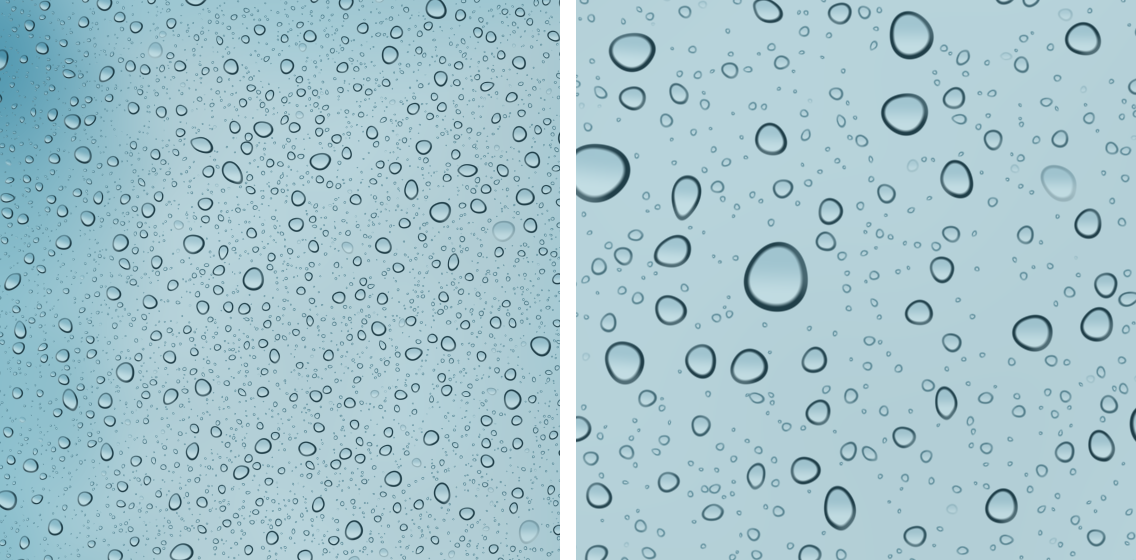
Left, the full canvas; right, a detail of the centre.
Write a WebGL 2 fragment shader that draws this texture.

```glsl
#version 300 es
precision highp float;
// Rain drops of many sizes on a window pane in front of a pale teal sky.

uniform vec2 u_resolution;
out vec4 fragColor;

const vec3 SKY_PALE = vec3(0.705, 0.815, 0.845);
const vec3 SKY_BLUE = vec3(0.54, 0.745, 0.80);
const vec3 SKY_DEEP = vec3(0.27, 0.56, 0.66);
const vec3 RIM_DARK = vec3(0.09, 0.21, 0.25);
const vec3 RIM_SOFT = vec3(0.29, 0.49, 0.55);
const vec3 GLINT = vec3(0.80, 0.90, 0.92);
const vec2 SHADE_DIR = vec2(0.6, -0.8);
const float TAU = 6.28318;
const float FAINT_SHARE = 0.05;

// Per layer, large to small: cell size, least radius, greatest radius, density.
const int LAYER_COUNT = 8;
const vec4 LAYERS[LAYER_COUNT] = vec4[LAYER_COUNT](
  vec4(0.120, 0.0130, 0.0200, 0.68),
  vec4(0.085, 0.0100, 0.0145, 0.64),
  vec4(0.064, 0.0075, 0.0105, 0.66),
  vec4(0.046, 0.0052, 0.0078, 0.64),
  vec4(0.034, 0.0036, 0.0054, 0.66),
  vec4(0.025, 0.0024, 0.0037, 0.62),
  vec4(0.018, 0.0015, 0.0025, 0.60),
  vec4(0.015, 0.0010, 0.0017, 0.55));

struct Drop {
  vec2 offset;   // from the drop centre to the sample
  float radius;  // zero where the cell is empty
  vec3 seed;
};

vec3 hash3(vec3 p) {
  p = fract(p * vec3(0.1031, 0.1030, 0.0973));
  p += dot(p, p.yxz + 33.33);
  return fract((p.xxy + p.yxx) * p.zyx);
}

mat2 rotation(float a) {
  return mat2(cos(a), sin(a), -sin(a), cos(a));
}

float gradientAt(vec2 corner, vec2 p) {
  float a = TAU * hash3(vec3(corner, 7.0)).x;
  return dot(vec2(cos(a), sin(a)), p - corner);
}

float gradientNoise(vec2 p) {
  vec2 i = floor(p), f = p - i;
  vec2 u = f * f * f * (f * (f * 6.0 - 15.0) + 10.0);
  vec2 e = vec2(1.0, 0.0);
  return mix(mix(gradientAt(i, p), gradientAt(i + e, p), u.x),
             mix(gradientAt(i + e.yx, p), gradientAt(i + e.xx, p), u.x), u.y);
}

// Blurred sky: blue along the left and top, deepest near the upper left corner.
vec3 skyColor(vec2 uv) {
  float cloud = gradientNoise(uv * 2.6 + 3.0) + 0.4 * gradientNoise(uv * 6.0);
  float left = smoothstep(0.36, -0.04, uv.x + 0.14 * cloud);
  float top = 0.55 * smoothstep(0.80, 1.05, uv.y + 0.1 * cloud);
  float right = 0.35 * smoothstep(0.75, 1.05, uv.x + 0.2 * cloud);
  vec3 sky = mix(SKY_PALE, SKY_BLUE, clamp(max(left, max(top, right)), 0.0, 1.0));
  vec2 corner = (uv - vec2(-0.03, 0.90)) / vec2(0.19, 0.20);
  sky = mix(sky, SKY_DEEP, 0.85 * exp(-dot(corner, corner)));
  return sky + 0.03 * cloud;
}

// The drop of one layer whose cell holds this point; columns slide freely.
Drop dropAt(vec2 uv, int layer) {
  vec4 size = LAYERS[layer];
  float key = float(layer);
  mat2 turn = rotation(0.5 + 1.1 * key);
  vec2 grid = turn * uv / size.x + 100.0;
  grid.y += hash3(vec3(floor(grid.x), key, 3.0)).x;
  vec2 cell = floor(grid);
  vec3 place = hash3(vec3(cell, key + 11.0));
  vec3 seed = hash3(vec3(cell, key + 53.0));
  float radius = mix(size.y, size.z, seed.x * seed.x);
  float room = 0.5 - 1.35 * radius / size.x;
  vec2 local = (grid - cell - 0.5 - (2.0 * place.xy - 1.0) * room) * size.x;
  return Drop(transpose(turn) * local, place.z < size.w ? radius : 0.0, seed);
}

// True where a larger drop already takes up the room.
bool isCrowded(vec2 centre, float radius, int layer) {
  for (int i = 0; i < layer; i++) {
    Drop big = dropAt(centre, i);
    if (big.radius > 0.0 && length(big.offset) < 1.25 * (big.radius + radius)) return true;
  }
  return false;
}

vec3 shadeDrop(vec3 sky, Drop drop, float left, float pixel) {
  float r = drop.radius;
  // Outline: a wobbly oval, sometimes long and pointed.
  float oddness = pow(drop.seed.z, 5.0);
  float stretch = 1.02 + 0.17 * oddness;
  vec2 q = rotation(TAU * drop.seed.y) * drop.offset * vec2(1.0 / stretch, stretch);
  float angle = atan(q.y, q.x + 1e-6);
  float wobble = 0.035 * cos(3.0 * angle + TAU * drop.seed.x) + 0.03 * cos(2.0 * angle);
  float point = 0.16 * oddness * exp(-5.0 * angle * angle);
  float dist = length(q) - r * (1.0 + wobble + point);

  // Rim: thicker towards the lower right, broken in places.
  float soft = 0.6 * pixel + 0.0003;
  float body = 1.0 - smoothstep(-soft, soft, dist);
  float slope = clamp(dot(drop.offset / r, SHADE_DIR), -1.0, 1.0);
  float width = r * (0.19 + 0.06 * slope) + 0.0004;
  float rim = body * smoothstep(-width - soft, -0.45 * width, dist);
  rim *= 1.0 - 0.3 * smoothstep(0.3, 1.0, cos(angle + TAU * drop.seed.z));
  rim *= 1.0 - 0.6 * left * smoothstep(0.3, -0.8, slope);
  float faint = step(1.0 - FAINT_SHARE, fract(drop.seed.x * 37.0));
  rim *= 1.0 - 0.75 * faint;

  // Lens: a shaded upper left and a bright lower part.
  float size = smoothstep(0.0015, 0.009, r);
  float glow = smoothstep(-0.5, 0.5, dot(drop.offset / r, vec2(-0.35 * left, -0.9)));
  vec3 lens = mix(sky * vec3(0.87, 0.93, 0.95), mix(sky, GLINT, 0.55 + 0.2 * left), glow);
  vec3 color = mix(sky, lens, body * (0.35 + 0.55 * size));
  return mix(color, mix(RIM_SOFT, RIM_DARK, size), rim * mix(0.75, 0.95, size));
}

void main() {
  float scale = min(u_resolution.x, u_resolution.y);
  vec2 uv = gl_FragCoord.xy / scale;
  float left = smoothstep(0.5, 0.05, uv.x);
  vec3 color = skyColor(uv);
  for (int i = LAYER_COUNT - 1; i >= 0; i--) {
    Drop drop = dropAt(uv, i);
    if (drop.radius == 0.0 || length(drop.offset) > 1.5 * drop.radius + 2.0 / scale) continue;
    if (isCrowded(uv - drop.offset, drop.radius, i)) continue;
    color = shadeDrop(color, drop, left, 1.0 / scale);
  }
  fragColor = vec4(color, 1.0);
}
```
